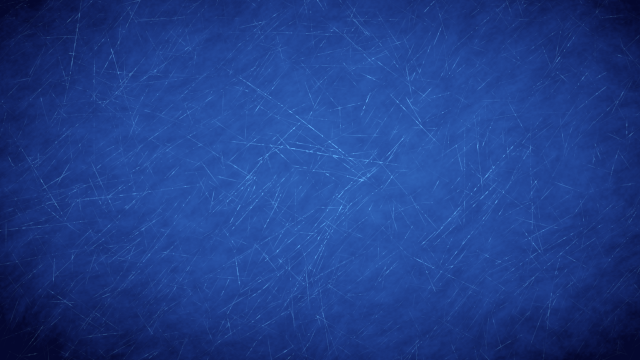
Write a WebGL 2 fragment shader that draws this texture.

```glsl
#version 300 es
precision highp float;

uniform vec2 u_resolution;
out vec4 fragColor;

vec2 hash2(vec2 p) {
    vec3 q = fract(p.xyx * vec3(0.1031, 0.1030, 0.0973));
    q += dot(q, q.yzx + 33.33);
    return fract((q.xx + q.yz) * q.zy);
}

float noise(vec2 p) {
    vec2 cell = floor(p), f = fract(p);
    f = f * f * (3.0 - 2.0 * f);
    float low = mix(hash2(cell).x, hash2(cell + vec2(1, 0)).x, f.x);
    float high = mix(hash2(cell + vec2(0, 1)).x, hash2(cell + vec2(1, 1)).x, f.x);
    return mix(low, high, f.y);
}

mat2 rotation(float angle) {
    float c = cos(angle), s = sin(angle);
    return mat2(c, -s, s, c);
}

float fbm(vec2 p) {
    float sum = 0.0, weight = 0.5;
    for (int i = 0; i < 5; i++) {
        sum += weight * noise(p);
        p = rotation(0.6) * p * 2.03 + 17.0;
        weight *= 0.64;
    }
    return sum / 1.24;
}

// One worn stroke along x, broken up and set with bright glints
float stroke(vec2 q, float reach, float id, float pixel) {
    if (abs(q.y) > 0.012 || abs(q.x) > reach) return 0.0;
    float line = 1.0 - smoothstep(0.0, 0.0005 + 0.75 * pixel, abs(q.y));
    float taper = 1.0 - smoothstep(0.5, 1.0, abs(q.x) / reach);
    float wear = smoothstep(0.35, 0.75, noise(vec2(q.x * 55.0, id * 5.0)));
    float glint = smoothstep(0.68, 0.92, noise(vec2(q.x * 170.0, id * 9.0)));
    return line * taper * (0.16 + 0.6 * wear + 1.5 * glint);
}

// Dense web of short scratches, a few per grid cell
float shortScratches(vec2 p, float pixel) {
    float sum = 0.0;
    for (int layer = 0; layer < 4; layer++) {
        vec2 g = p * 13.0 + 5.37 * float(layer);
        for (int n = 0; n < 9; n++) {
            vec2 cell = floor(g) + vec2(n % 3, n / 3) - 1.0;
            vec2 key = cell + 57.0 * float(layer + 1);
            vec2 place = hash2(key), turn = hash2(key + 211.0), vary = hash2(key + 433.0);
            float angle = turn.x < 0.4 ? 0.5 + 0.7 * turn.y : 3.14159 * turn.y;
            vec2 q = rotation(angle) * (g - cell - place) / 13.0;
            q.y += 1.5 * (vary.x - 0.5) * q.x * q.x;
            float strength = 0.08 + 0.42 * vary.y * vary.y * vary.y;
            sum += strength * stroke(q, 0.02 + 0.055 * vary.x, place.x * 97.0, pixel);
        }
    }
    return sum;
}

// Long scratches in small, nearly parallel bundles
float longScratches(vec2 p, float aspect, float pixel) {
    float sum = 0.0;
    for (int i = 0; i < 270; i++) {
        float id = float(i), bundle = floor(id / 3.0);
        vec2 place = hash2(vec2(bundle, 3.7)), turn = hash2(vec2(bundle, 19.1));
        vec2 vary = hash2(vec2(id, 41.3)), shape = hash2(vec2(id, 73.9));
        float angle = turn.x < 0.45 ? 0.65 + 0.4 * turn.y : 3.14159 * turn.y;
        angle += 0.3 * (shape.y - 0.5);
        vec2 centre = place * vec2(aspect, 1.0) + (vary - 0.5) * 0.25;
        vec2 q = rotation(angle) * (p - centre);
        q.y += 0.2 * (vary.x - 0.5) * q.x * q.x;
        float strength = 0.12 + 0.4 * vary.y * vary.y * vary.y;
        sum += strength * stroke(q, 0.05 + 0.24 * shape.x * shape.x, id, pixel);
    }
    return sum;
}

// Navy to royal blue
vec3 blueRamp(float t) {
    return vec3(0.035 + 0.15 * t, 0.07 + 0.31 * t, 0.26 + 0.62 * t - 0.17 * t * t);
}

void main() {
    vec2 uv = gl_FragCoord.xy / u_resolution;
    float aspect = u_resolution.x / u_resolution.y;
    float pixel = 1.0 / u_resolution.y;
    vec2 p = uv * vec2(aspect, 1.0);

    // Vignette, a little deeper at the left and the bottom
    vec2 v = (uv - vec2(0.52, 0.54)) * vec2(2.05, 1.85);
    float tone = 0.93 - 0.60 * dot(v, v);

    // Cloudy stains, slanted mottling and fine tooth
    vec2 bend = vec2(noise(p * 5.0), noise(p * 5.0 + 40.0)) - 0.5;
    float stain = fbm(p * 5.0 + bend * 0.6) - 0.5;
    float mottle = fbm(rotation(0.5) * (p + bend * 0.08) * vec2(20.0, 42.0) + 60.0) - 0.5;
    float tooth = noise(p * 150.0) - 0.5;
    tone += 0.22 * stain + 0.28 * mottle + 0.07 * tooth;

    vec2 curved = p + bend * 0.015;
    float marks = shortScratches(curved, pixel) + longScratches(curved, aspect, pixel);
    marks *= 0.55 + 0.9 * noise(p * 6.0 + 90.0);
    marks = 1.0 - exp(-1.25 * marks);

    float light = clamp(tone, -0.12, 1.1);
    vec3 colour = blueRamp(light);
    colour += vec3(0.27, 0.43, 0.36) * marks * (0.52 + 0.36 * light);
    fragColor = vec4(clamp(colour, 0.0, 1.0), 1.0);
}
```
